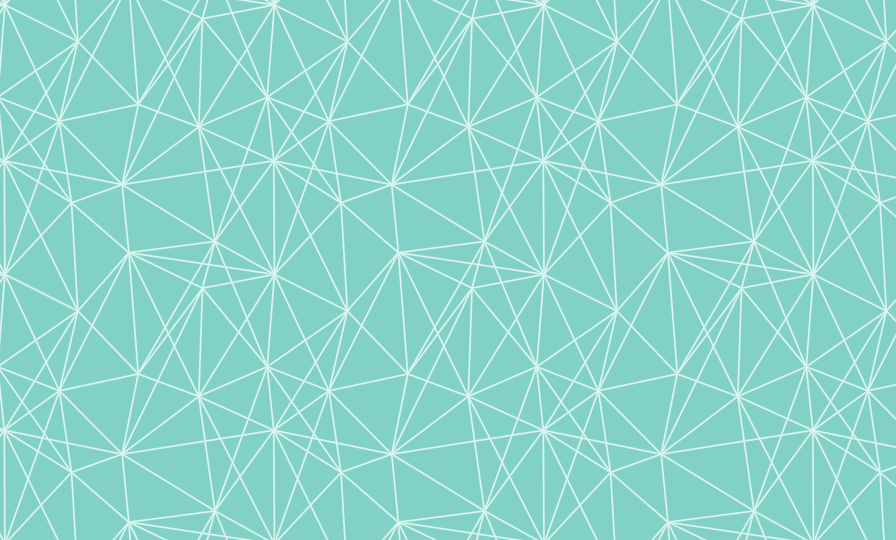
Reproduce this pattern procedurally as a Shadertoy shader.

```glsl
// Pale web of thin straight lines on flat aqua, repeating as a square tile.
// Nodes sit on a jittered, staggered lattice; short edges triangulate it and
// hashed longer chords cross some triangles. Nearest segment gives the ink.

#define TILE 0.3008                  // tile side, in canvas widths
#define LATTICE vec2(4.0, 3.0)       // columns and rows of nodes per tile
#define JITTER vec2(0.40, 0.66)      // node scatter, in lattice cells
#define LINE_WIDTH 0.00188           // in canvas widths
#define STEEP_CHANCE 0.38            // share of steep chords drawn
#define FLAT_CHANCE 0.20             // share of flat chords drawn
#define SEED 11u
#define AQUA vec3(0.51, 0.82, 0.78)
#define PALE vec3(0.87, 0.96, 0.94)

// Integer hash: two values in 0..1 per lattice node, repeating with the tile
vec2 hash2(vec2 id, uint salt) {
    uvec2 v = uvec2(mod(id, LATTICE) + 0.5) + uvec2(salt * 17u + SEED, salt * 31u + 5u);
    v = v * 1664525u + 1013904u;
    v.x += v.y * 1664525u;
    v.y += v.x * 1664525u;
    v ^= v >> 16u;
    v.x += v.y * 1664525u;
    v.y += v.x * 1664525u;
    v ^= v >> 16u;
    return vec2(v & 65535u) / 65535.0;
}

// Node position in canvas widths; odd columns are raised by half a row
vec2 node(vec2 id) {
    vec2 stagger = vec2(0.0, 0.5 * mod(id.x, 2.0));
    vec2 scatter = (hash2(id, 0u) - 0.5) * JITTER;
    return (id + stagger + scatter) * TILE / LATTICE;
}

float segmentDistance(vec2 p, vec2 a, vec2 b) {
    vec2 pa = p - a, ba = b - a;
    return length(pa - ba * clamp(dot(pa, ba) / dot(ba, ba), 0.0, 1.0));
}

// Distance to the nearest line starting at one node
float edgesFrom(vec2 id, vec2 p) {
    vec2 a = node(id);
    float odd = mod(id.x, 2.0);
    vec2 steep = hash2(id, 1u);

    // Upright edge
    float d = segmentDistance(p, a, node(id + vec2(0.0, 1.0)));

    // Slanted edges to the next column; the outer two are optional chords
    for (int k = -2; k <= 1; k++) {
        bool drawn = k == -2 ? steep.x < STEEP_CHANCE
                   : k == 1 ? steep.y < STEEP_CHANCE : true;
        if (drawn) d = min(d, segmentDistance(p, a, node(id + vec2(1.0, odd + float(k)))));
    }

    // Flat chord across two columns
    if (hash2(id, 2u).x < FLAT_CHANCE)
        d = min(d, segmentDistance(p, a, node(id + vec2(2.0, 0.0))));
    return d;
}

void mainImage(out vec4 fragColor, in vec2 fragCoord) {
    vec2 p = fragCoord / iResolution.x;
    vec2 cell = floor(p / TILE * LATTICE);

    // Every node whose edges can reach this cell
    float d = 1.0;
    for (int y = -2; y <= 2; y++)
        for (int x = -2; x <= 1; x++)
            d = min(d, edgesFrom(cell + vec2(x, y), p));

    // Soft-edged stroke
    float soft = 0.75 / iResolution.x;
    float halfWidth = 0.5 * LINE_WIDTH;
    float ink = 1.0 - smoothstep(halfWidth - soft, halfWidth + soft, d);
    fragColor = vec4(mix(AQUA, PALE, ink), 1.0);
}
```
